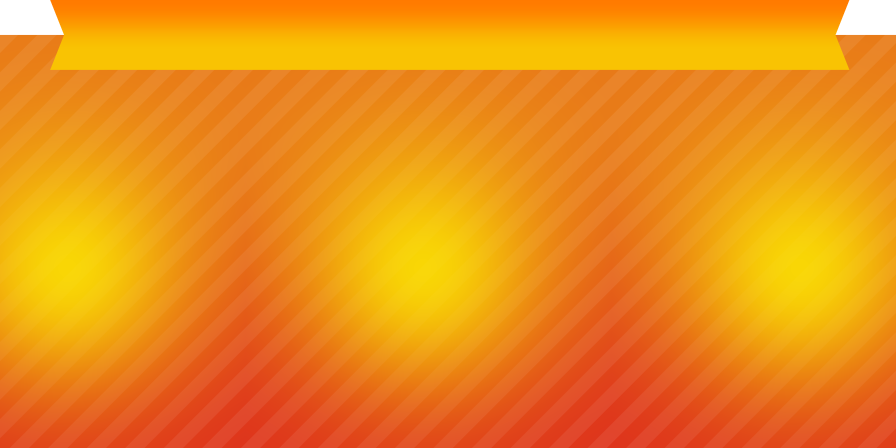
A Shadertoy shader for this background:

```glsl
// Draws a striped orange-to-red panel with three yellow glows and a notched golden ribbon.

const vec3 WHITE         = vec3(1.0);
const vec3 PANEL_TOP     = vec3(0.91, 0.475, 0.095);
const vec3 PANEL_BOTTOM  = vec3(0.87, 0.20, 0.11);
const vec3 GLOW_COLOR    = vec3(0.975, 0.84, 0.02);
const vec3 RIBBON_TOP    = vec3(1.0, 0.48, 0.0);
const vec3 RIBBON_BOTTOM = vec3(0.975, 0.765, 0.01);

const float PANEL_EDGE    = 0.922;
const float RIBBON_BASE   = 0.844;
const float STRIPE_PERIOD = 0.086;

// Soft coverage of a signed distance: 1 inside, 0 outside
float coverage(float dist, float pixel) {
    return clamp(0.5 - dist / pixel, 0.0, 1.0);
}

// Gaussian falloff around a centre
float glow(vec2 p, vec2 center, float radius) {
    vec2 d = (p - center) / radius;
    return exp(-dot(d, d));
}

// Rising 45 degree bands of equal width
float stripes(vec2 p, float period, float pixel) {
    float across = fract((p.x - p.y) / period);
    float dist = (abs(across - 0.5) - 0.25) * period * 0.7071;
    return coverage(dist, pixel);
}

// Band from base to the top edge, with a V notch cut in both ends
float ribbonDistance(vec2 p, float centerX, float halfWidth, float base, float notch) {
    float halfHeight = 0.5 * (1.0 - base);
    float fromMiddle = abs(p.y - base - halfHeight) / halfHeight;
    float endX = halfWidth - notch * (1.0 - min(fromMiddle, 1.0));
    float slope = notch / halfHeight;
    float side = (abs(p.x - centerX) - endX) / sqrt(1.0 + slope * slope);
    return max(side, base - p.y);
}

vec3 panelColor(vec2 p, float pixel) {
    vec3 color = mix(PANEL_BOTTOM, PANEL_TOP, smoothstep(0.0, 0.75, p.y));

    // Row of glows, with the middle one slightly left of even spacing
    float light = 0.0;
    for (int i = 0; i < 3; i++) {
        float k = float(i) - 1.0;
        vec2 center = vec2(0.945 + 0.8175 * k + 0.0235 * k * k, 0.401);
        light = max(light, glow(p, center, 0.275));
    }
    color = mix(color, GLOW_COLOR, light);

    // Pale bands fade inside the glows
    float strength = mix(0.075, 0.02, light);
    return mix(color, WHITE, strength * stripes(p, STRIPE_PERIOD, pixel));
}

void mainImage(out vec4 fragColor, in vec2 fragCoord) {
    float pixel = 1.0 / iResolution.y;
    vec2 p = fragCoord * pixel;

    // Panel below a white strip
    vec3 color = mix(WHITE, panelColor(p, pixel), coverage(p.y - PANEL_EDGE, pixel));

    // Ribbon across the top
    float shade = smoothstep(1.0, 0.885, p.y);
    vec3 ribbonColor = mix(RIBBON_TOP, RIBBON_BOTTOM, shade);
    float ribbon = ribbonDistance(p, 1.004, 0.892, RIBBON_BASE, 0.031);
    color = mix(color, ribbonColor, coverage(ribbon, pixel));

    fragColor = vec4(color, 1.0);
}
```
